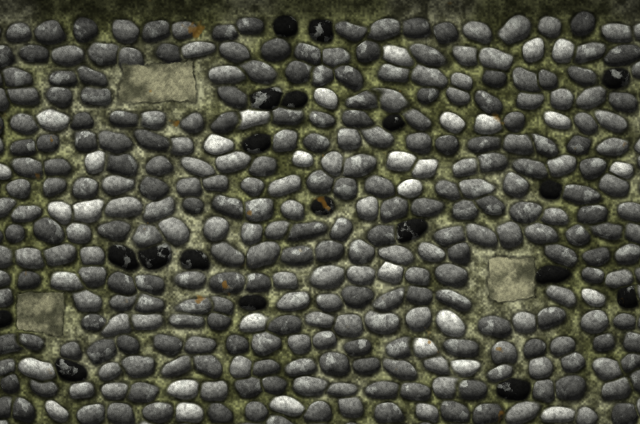
Reproduce this texture procedurally as a Shadertoy shader.

```glsl
// A weathered wall of rounded grey cobbles and black flints set in olive mortar.

const vec2 CELL = vec2(0.078, 0.053);
const vec3 MORTAR_DARK = vec3(0.29, 0.29, 0.21);
const vec3 MORTAR_PALE = vec3(0.58, 0.58, 0.46);
const vec3 STONE_TINT = vec3(1.0, 1.0, 0.945);
const vec3 LICHEN = vec3(0.68, 0.69, 0.65);
const vec3 RUST = vec3(0.52, 0.36, 0.12);
const vec3 LIGHT_DIR = vec3(-0.17, 0.74, 0.65);

struct Stone { float dist; vec2 slope; float radial; vec2 id; };

float hash(vec2 p) {
    return fract(sin(dot(p, vec2(127.1, 311.7))) * 43758.545);
}

float noise(vec2 p) {
    vec2 i = floor(p), f = fract(p);
    f = f * f * (3.0 - 2.0 * f);
    vec2 e = vec2(1.0, 0.0);
    return mix(mix(hash(i), hash(i + e), f.x),
               mix(hash(i + e.yx), hash(i + e.xx), f.x), f.y);
}

float fbm(vec2 p) {
    float sum = 0.0, gain = 0.533;
    for (int i = 0; i < 4; i++) {
        sum += gain * noise(p);
        p = mat2(1.6, 1.2, -1.2, 1.6) * p + 5.3;
        gain *= 0.5;
    }
    return sum;
}

// Signed distance to the few large squared blocks
float blockDistance(vec2 p) {
    float dist = 1.0;
    for (int i = 0; i < 3; i++) {
        float k = float(i);
        vec2 center = vec2(0.09 + 0.2775 * k * k, fract(0.265 + 0.54 * k));
        vec2 halfSize = vec2(i == 1 ? 0.09 : 0.055, 0.047);
        vec2 q = abs(p - center) - halfSize;
        dist = min(dist, length(max(q, 0.0)) + min(max(q.x, q.y), 0.0));
    }
    return dist;
}

// Nearest cobble in loose courses; touching cobbles keep a thin joint
Stone nearestStone(vec2 p) {
    Stone s = Stone(1.0, vec2(0.0), 1.0, vec2(0.0));
    float second = 1.0;
    vec2 wobble = vec2(noise(p * 32.0), noise(p * 32.0 + 41.0)) - 0.5;
    for (int j = -1; j <= 1; j++) {
        float row = floor(p.y / CELL.y) + float(j);
        float shift = hash(vec2(row, 7.3));
        for (int i = -1; i <= 1; i++) {
            vec2 id = vec2(floor(p.x / CELL.x - shift) + float(i), row);
            vec2 jitter = vec2(hash(id), hash(id + 17.0)) - 0.5;
            vec2 center = (id + vec2(shift + 0.5, 0.5) + jitter * vec2(0.4, 0.36)) * CELL;
            if (center.y > 0.95 || blockDistance(center) < 0.014) continue;
            vec2 radius = CELL * mix(vec2(0.33, 0.36), vec2(0.55, 0.51),
                                     vec2(hash(id + 29.0), hash(id + 37.0)));
            float angle = (hash(id + 53.0) - 0.58) * 0.9;
            mat2 turn = mat2(cos(angle), -sin(angle), sin(angle), cos(angle));
            vec2 e = turn * (p - center) / radius + wobble * 0.4;
            vec2 power = pow(abs(e), vec2(2.4));
            float radial = pow(power.x + power.y, 1.0 / 2.4);
            float size = min(radius.x, radius.y);
            float dist = (radial - 1.0) * size;
            if (dist < s.dist) {
                second = s.dist;
                s = Stone(dist, (e / radius * size) * turn, radial, id);
            } else second = min(second, dist);
        }
    }
    s.dist = max(s.dist, 0.5 * (s.dist - second) + 0.0025);
    return s;
}

vec3 mortarColor(vec2 p) {
    vec3 color = mix(MORTAR_DARK, MORTAR_PALE, smoothstep(0.25, 0.75, fbm(p * 45.0)));
    color *= mix(vec3(0.86, 0.88, 0.72), vec3(1.06), smoothstep(0.35, 0.65, fbm(p * 5.0)));
    return color * (0.72 + 0.56 * noise(p * 190.0));
}

vec3 cobbleColor(Stone s, vec2 p) {
    float kind = hash(s.id + 71.0);
    float flint = step(kind, 0.035);
    float tone = mix(0.28, 0.52, pow(hash(s.id + 83.0), 1.3));
    tone = mix(tone, 0.7, step(0.91, kind));
    float patches = fbm(p * 42.0 + s.id * 3.7);
    vec3 color = mix(tone * STONE_TINT, vec3(0.07, 0.07, 0.065), flint);
    color = mix(color, LICHEN, 0.55 * smoothstep(0.55, 0.72, patches));
    color *= 0.66 + 0.68 * fbm(p * 160.0);
    float height = sqrt(max(1.0 - s.radial * s.radial, 0.0));
    vec3 normal = normalize(vec3(s.slope * 1.1, height + 0.12));
    float lit = max(dot(normal, LIGHT_DIR), 0.0);
    return color * (0.33 + 1.02 * lit);
}

vec3 blockColor(vec2 p) {
    vec3 color = mix(vec3(0.3, 0.3, 0.23), vec3(0.58, 0.57, 0.45), smoothstep(0.25, 0.7, fbm(p * 28.0)));
    return color * (0.75 + 0.5 * fbm(p * 150.0));
}

void mainImage(out vec4 fragColor, in vec2 fragCoord) {
    vec2 uv = fragCoord / iResolution.xy;
    vec2 p = fragCoord / iResolution.y;
    float edge = 1.2 / iResolution.y;
    // Let the courses wander a little
    vec2 q = p + 0.022 * (vec2(noise(p * 6.0), noise(p * 6.0 + 19.0)) - 0.5);

    Stone stone = nearestStone(q);
    float block = blockDistance(q) + 0.02 * (fbm(q * 30.0) - 0.5);
    float above = nearestStone(q + vec2(-0.002, 0.009)).dist;

    // Mortar with contact shade and shadows cast downward
    vec3 color = mortarColor(p);
    color *= mix(0.5, 1.0, smoothstep(-0.001, 0.009, min(stone.dist, block)));
    color *= mix(0.55, 1.0, smoothstep(-0.006, 0.004, above));

    color = mix(color, cobbleColor(stone, q), smoothstep(edge, -edge, stone.dist));
    color = mix(color, blockColor(q), smoothstep(edge, -edge, block));
    color = mix(color, RUST, 0.6 * smoothstep(0.8, 0.88, fbm(p * 17.0)));

    // Shaded ledge along the top and darker borders
    float ledge = smoothstep(0.93, 0.985, uv.y + 0.03 * (fbm(p * 14.0) - 0.5));
    color *= mix(1.0, 0.5, ledge);
    vec2 fromCenter = uv - vec2(0.5, 0.45);
    color *= 1.06 - 0.62 * dot(fromCenter, fromCenter);
    fragColor = vec4(color, 1.0);
}
```
